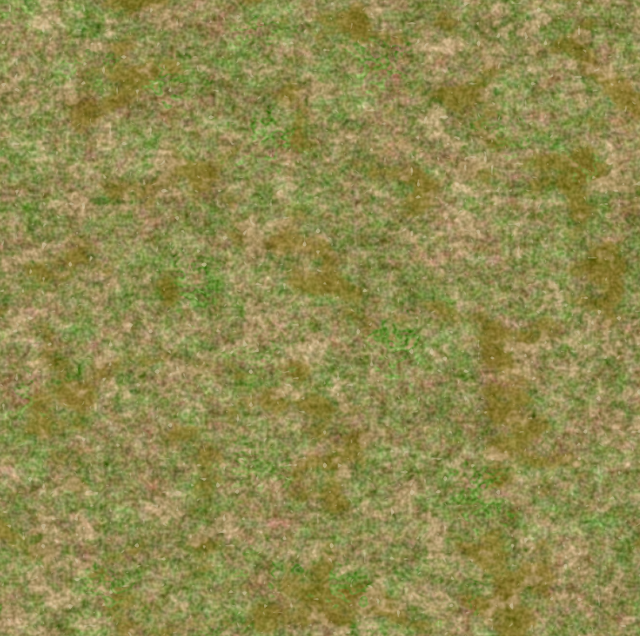
Write a Shadertoy shader that draws this texture.

```glsl
// Dry, mottled meadow turf: straw, olive moss, short blades and green tufts.

#define BASE_COLOR  vec3(0.555, 0.545, 0.322)
#define MOSS_COLOR  vec3(0.500, 0.435, 0.130)
#define STRAW_COLOR vec3(0.705, 0.605, 0.435)
#define TUFT_COLOR  vec3(0.370, 0.560, 0.190)
#define TONE_AXIS   vec3(1.05, 0.92, 0.98)
#define GREEN_AXIS  vec3(-0.034, 0.012, -0.018)
#define GRAIN_SCALE 165.0
#define CLUMP_SCALE 30.0
#define PATCH_SCALE 9.0
#define TUFT_SCALE  5.5
#define CONTRAST    1.0

vec3 hash3(vec2 p) {
    vec3 q = fract(p.xyx * vec3(0.1031, 0.1030, 0.0973));
    q += dot(q, q.yxz + 33.33);
    return fract((q.xxy + q.yzz) * q.zyx);
}

float cornerSlope(vec2 cell, vec2 offset) {
    float angle = 6.2832 * hash3(cell).x;
    return dot(vec2(cos(angle), sin(angle)), offset);
}

// Gradient noise scaled to roughly unit deviation
float noise(vec2 p, float seed) {
    vec2 cell = floor(p), f = fract(p);
    vec2 w = f * f * f * (f * (f * 6.0 - 15.0) + 10.0);
    vec2 id = cell + seed * 37.0;
    vec2 e = vec2(1.0, 0.0);
    float low  = mix(cornerSlope(id, f), cornerSlope(id + e, f - e), w.x);
    float high = mix(cornerSlope(id + e.yx, f - e.yx),
                     cornerSlope(id + e.xx, f - e.xx), w.x);
    return 4.5 * mix(low, high, w.y);
}

// Short soft strokes at random angles: x is tone, y is greenness
vec2 blades(vec2 p, float seed) {
    vec2 sum = vec2(0.0), cell = floor(p);
    for (int j = -1; j <= 1; j++)
    for (int i = -1; i <= 1; i++) {
        vec2 id = cell + vec2(i, j);
        vec3 r = hash3(id + seed * 53.0), s = hash3(id + seed * 71.0 + 19.0);
        vec2 d = p - id - r.xy;
        float angle = 3.1416 * r.z;
        vec2 axis = vec2(cos(angle), sin(angle));
        float along = clamp(dot(d, axis), -0.5, 0.5) * (0.6 + 0.4 * s.z);
        float mask = 1.0 - smoothstep(0.06, 0.32, length(d - axis * along));
        sum += mask * (2.0 * s.xy - 1.0);
    }
    return sum;
}

// Sparse ragged green clusters
float tufts(vec2 p) {
    float cover = 0.0;
    vec2 cell = floor(p);
    for (int j = -1; j <= 1; j++)
    for (int i = -1; i <= 1; i++) {
        vec2 id = cell + vec2(i, j);
        vec3 r = hash3(id + 91.0), s = hash3(id + 143.0);
        vec2 d = (p - id - r.xy) * vec2(0.85, 1.1);
        float radius = mix(0.16, 0.32, s.x);
        float body = 1.0 - smoothstep(0.1, 1.0, length(d) / radius);
        cover = max(cover, body * step(0.52, r.z) * mix(0.55, 1.0, s.y));
    }
    return cover;
}

void mainImage(out vec4 fragColor, in vec2 fragCoord) {
    vec2 uv = fragCoord / iResolution.y;
    vec2 wide = uv * vec2(0.85, 1.1);

    // Noise octaves from broad patches down to single grains
    float patches = noise(wide * PATCH_SCALE, 1.0);
    float clumps  = noise(wide * CLUMP_SCALE, 2.0);
    float flecks  = noise(wide * GRAIN_SCALE * 0.48, 3.0);
    float grains  = noise(uv * GRAIN_SCALE, 4.0);
    vec2 strokes = blades(uv * 62.0, 1.0) + blades(uv * 105.0, 2.0);

    float tone = 0.014 * patches + 0.026 * clumps + 0.034 * flecks
               + 0.036 * grains + 0.052 * strokes.x;
    float green = 0.55 * noise(wide * PATCH_SCALE * 1.4, 5.0)
                + 0.65 * noise(wide * CLUMP_SCALE * 1.1, 6.0)
                + 0.45 * noise(uv * GRAIN_SCALE * 0.5, 7.0)
                + 0.70 * strokes.y;

    // Ground cover: amber moss in hollows, pinkish straw in clumps
    float mossField = noise(wide * PATCH_SCALE * 0.9, 8.0)
                    + 0.65 * noise(wide * 24.0, 9.0) + 0.25 * flecks;
    float strawField = 0.55 * noise(wide * PATCH_SCALE * 0.8, 10.0)
                     + noise(wide * 25.0, 11.0) + 0.35 * flecks;
    float moss = smoothstep(0.5, 2.2, mossField);
    float straw = smoothstep(0.6, 2.3, strawField);
    vec3 color = BASE_COLOR + green * GREEN_AXIS;
    color.b += 0.016 * noise(uv * 60.0, 12.0);
    color = mix(color, MOSS_COLOR, 0.75 * moss);
    color = mix(color, STRAW_COLOR, 0.75 * straw);

    // Tufts break up along the grain and carry crisper blades
    float tuft = tufts(uv * TUFT_SCALE + 0.12 * vec2(clumps, flecks));
    float ragged = tuft * smoothstep(-1.6, 0.8, flecks + strokes.y + 2.0 * tuft - 0.7);
    color = mix(color, TUFT_COLOR, 0.85 * ragged);
    tone *= (1.0 - 0.3 * moss) * (1.0 + 0.35 * ragged);

    // Light and shade, with a few pale dry flecks
    color += CONTRAST * tone * TONE_AXIS;
    float pale = smoothstep(1.7, 2.6, noise(uv * 95.0, 13.0) + 0.35 * straw);
    color = mix(color, vec3(0.84, 0.80, 0.66), 0.55 * pale);
    fragColor = vec4(clamp(color, 0.0, 1.0), 1.0);
}
```
